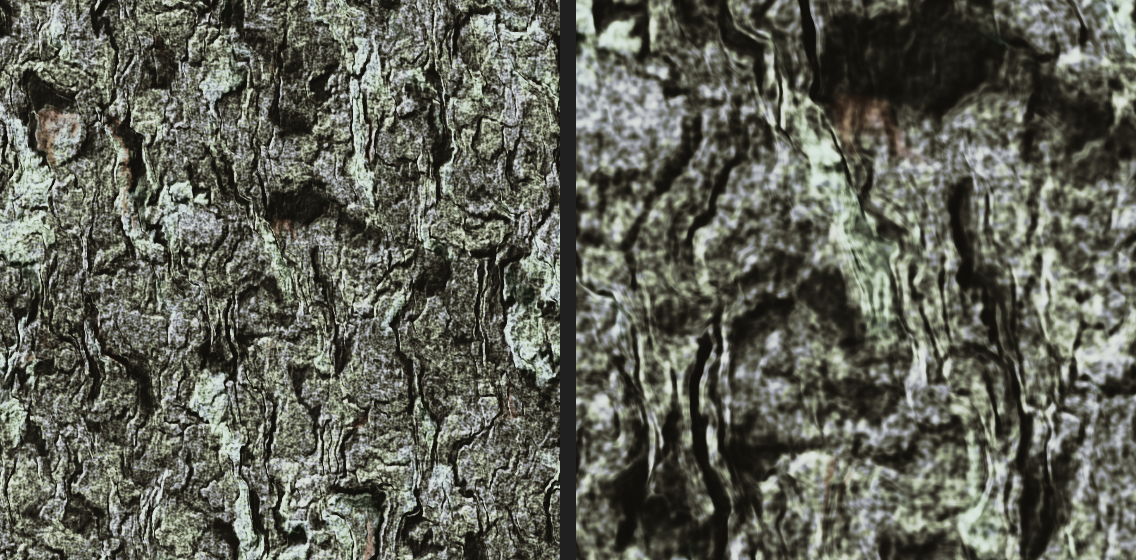
Left: the whole. Right: its middle third, enlarged.
This texture is drawn by a Shadertoy shader. Its source:

```glsl
#define SHADOW vec3(0.06, 0.055, 0.04)
#define BROWN vec3(0.27, 0.26, 0.21)
#define GREY vec3(0.41, 0.42, 0.36)
#define OLIVE vec3(0.58, 0.615, 0.49)
#define SLATE vec3(0.565, 0.575, 0.61)
#define PALE vec3(0.88, 0.90, 0.88)
#define RUST vec3(0.40, 0.27, 0.19)
#define LEAN 0.18
#define WARP 0.06
#define RELIEF 4.2
#define GRAIN 1.45
#define CONTRAST 1.65

vec2 hash2(vec2 p) {
    vec3 q = fract(p.xyx * vec3(0.1031, 0.1030, 0.0973));
    q += dot(q, q.yzx + 33.33);
    return fract((q.xx + q.yz) * q.zy);
}

// Gradient noise with unit gradients
float cornerSlope(vec2 cell, vec2 offset) {
    float angle = 6.2832 * hash2(cell).x;
    return dot(vec2(cos(angle), sin(angle)), offset);
}

float noise(vec2 p) {
    vec2 i = floor(p), f = fract(p);
    vec2 u = f * f * f * (f * (f * 6.0 - 15.0) + 10.0);
    vec2 e = vec2(1.0, 0.0);
    float low = mix(cornerSlope(i, f), cornerSlope(i + e, f - e), u.x);
    float high = mix(cornerSlope(i + e.yx, f - e.yx), cornerSlope(i + 1.0, f - 1.0), u.x);
    return mix(low, high, u.y);
}

float fbm(vec2 p) {
    float sum = 0.0, amp = 1.0;
    for (int i = 0; i < 5; i++) {
        sum += amp * noise(p);
        p = p * 2.03 + 17.3;
        amp *= 0.5;
    }
    return sum;
}

// Voronoi plates: x = distance to the border, y = random value of the plate
vec2 plates(vec2 p) {
    vec2 cell = floor(p);
    float nearest = 9.0, second = 9.0, id = 0.0;
    for (int y = -1; y <= 1; y++)
    for (int x = -1; x <= 1; x++) {
        vec2 c = cell + vec2(x, y);
        float d = length(c + 0.05 + 0.9 * hash2(c + 71.0) - p);
        if (d < nearest) {
            second = nearest;
            nearest = d;
            id = hash2(c + 139.0).y;
        } else {
            second = min(second, d);
        }
    }
    return vec2(second - nearest, id);
}

// Leaning, ragged coordinates shared by all bark features
vec2 barkSpace(vec2 p) {
    vec2 ragged = vec2(fbm(p * vec2(9.0, 6.0)), fbm(p * vec2(8.0, 7.0) + 31.0));
    return p + vec2(LEAN * p.y, 0.0) + WARP * ragged;
}

vec2 largePlates(vec2 q) { return plates(q * vec2(15.0, 6.0)); }
vec2 smallPlates(vec2 q) { return plates(q * vec2(34.0, 17.0) + 7.0); }

// Broken upright fissures: x = depth, y = distance from the seam line
vec2 fissure(vec2 q) {
    float seam = abs(noise(q * vec2(13.0, 3.2) + 5.0));
    float open = smoothstep(0.0, 0.22, noise(q * vec2(9.0, 7.0) + 50.0));
    return vec2(open * (1.0 - smoothstep(0.05, 0.14, seam)), seam);
}

float barkHeight(vec2 p) {
    vec2 q = barkSpace(p);
    vec2 large = largePlates(q), small = smallPlates(q);
    float h = smoothstep(0.0, 0.22, large.x) * (0.15 + 0.4 * large.y);
    h += smoothstep(0.0, 0.3, small.x) * (0.06 + 0.3 * small.y);
    h += 0.5 * fbm(q * vec2(38.0, 22.0)) + 0.3 * abs(noise(q * vec2(55.0, 30.0) + 3.0));
    return h - 0.4 * fissure(q).x;
}

void mainImage(out vec4 fragColor, in vec2 fragCoord) {
    vec2 p = fragCoord / iResolution.y;
    vec2 q = barkSpace(p);
    vec2 large = largePlates(q), small = smallPlates(q), crack = fissure(q);

    // Light from the upper left, with a short cast shadow
    vec2 toLight = vec2(-0.0026, 0.0036);
    float h = barkHeight(p);
    float relief = clamp(RELIEF * (h - barkHeight(p + toLight)), -1.4, 1.4);
    float shade = max(barkHeight(p + 3.0 * toLight) - h - 0.12, 0.0);

    // Gaps between plates and small chips, open only in places
    float gapMask = smoothstep(0.0, 0.3, noise(q * vec2(14.0, 10.0) + 90.0));
    float gap = gapMask * (1.0 - smoothstep(0.03, 0.2, large.x));
    float chipMask = smoothstep(0.0, 0.25, noise(q * vec2(24.0, 16.0) + 110.0));
    float chip = 0.65 * chipMask * (1.0 - smoothstep(0.03, 0.25, small.x));
    float depth = max(crack.x, max(gap, chip));

    // Pale ragged lichen crusts on some plates
    float crust = large.y + 0.9 * fbm(q * vec2(18.0, 9.0) + 12.0);
    float lichen = smoothstep(0.68, 0.95, crust) * smoothstep(0.02, 0.2, large.x);

    // Sum all tones, then spread them evenly over the colour ramp
    float grain = noise(p * 235.0) + noise(p * vec2(125.0, 105.0) + 40.0);
    grain += 0.6 * noise(p * vec2(62.0, 45.0) + 80.0);
    float tone = 0.13 + 0.5 * (large.y - 0.5) * smoothstep(0.0, 0.15, large.x);
    tone += 0.7 * (small.y - 0.5) * smoothstep(0.0, 0.2, small.x);
    tone += 0.6 * noise(q * vec2(6.0, 4.0) + 63.0) + 0.85 * lichen;
    tone += relief + GRAIN * grain * (1.0 - 0.6 * depth);
    tone -= 1.9 * depth + 1.2 * shade;
    float t = 1.0 / (1.0 + exp(-CONTRAST * tone));

    // Colour ramp with mottled olive and slate midtones
    float hue = fbm(p * vec2(17.0, 11.0) + 25.0) + 0.7 * noise(p * 130.0 + 8.0);
    vec3 midtone = mix(OLIVE, SLATE, smoothstep(-0.15, 0.15, hue));
    vec3 color = mix(SHADOW, BROWN, clamp(t / 0.27, 0.0, 1.0));
    color = mix(color, GREY, clamp((t - 0.27) / 0.23, 0.0, 1.0));
    color = mix(color, midtone, clamp((t - 0.5) / 0.23, 0.0, 1.0));
    color = mix(color, PALE, clamp((t - 0.73) / 0.27, 0.0, 1.0));
    color += vec3(-0.02, 0.01, 0.0) * lichen;

    // Raw inner bark beside a few fissures
    float raw = smoothstep(0.34, 0.44, noise(q * vec2(13.0, 6.0) + 150.0));
    raw *= smoothstep(0.05, 0.08, crack.y) * (1.0 - smoothstep(0.1, 0.15, crack.y));
    color = mix(color, RUST * (0.4 + 1.1 * t), 0.6 * raw);

    fragColor = vec4(clamp(color, 0.0, 1.0), 1.0);
}
```
